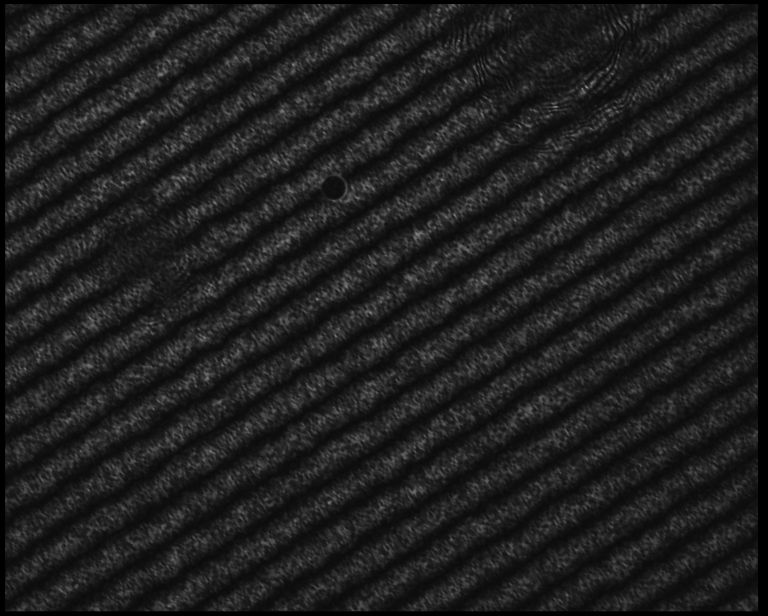
Give the GLSL for this pattern, as a WebGL 1 fragment shader.

```glsl
precision highp float;
// Slanted interference fringes seen in speckled monochrome light.
// A cosine across the fringe direction is multiplied by anisotropic noise grains,
// then dimmed by an uneven beam, rippled dark patches, dust and a black frame.

uniform vec2 u_resolution;

// All lengths are fractions of the canvas height.
const float FRINGE_ANGLE = 0.572;
const float FRINGE_PERIOD = 0.0567;
const vec2 FRINGE_ANCHOR = vec2(0.417, 0.515);   // lies on a bright crest
const float FRINGE_WOBBLE = 0.9;                 // radians
const float FRINGE_SHARPNESS = 0.88;             // below one widens the crests
const vec2 GRAIN_SIZE = vec2(0.0034, 0.0060);    // along, across the fringes
const float FLOOR_LEVEL = 0.052;
const float CREST_LEVEL = 0.134;
const vec3 PATCH_TOP = vec3(0.893, 0.945, 0.140);  // x, y, radius
const vec3 PATCH_LEFT = vec3(0.238, 0.595, 0.090);
const float RIPPLE_PERIOD = 0.0105;
const vec3 DISC = vec3(0.542, 0.695, 0.0195);
const int DUST_COUNT = 9;
const vec2 FRAME_LOW = vec2(0.0085, 0.0075);     // left, bottom
const vec2 FRAME_HIGH = vec2(0.0160, 0.0065);    // right, top
const float TAU = 6.2831853;

float hash(vec2 p) {
  vec3 q = fract(p.xyx * vec3(0.1031, 0.1030, 0.0973));
  q += dot(q, q.yzx + 33.33);
  return fract((q.x + q.y) * q.z);
}

float noise(vec2 p) {
  vec2 i = floor(p);
  vec2 f = fract(p);
  f = f * f * (3.0 - 2.0 * f);
  float low = mix(hash(i), hash(i + vec2(1.0, 0.0)), f.x);
  float high = mix(hash(i + vec2(0.0, 1.0)), hash(i + 1.0), f.x);
  return mix(low, high, f.y);
}

// Fine grains with a mean near one, clumped by a coarser mottle.
float speckle(vec2 q) {
  // A sheared second lattice hides the grid of the first.
  vec2 sheared = vec2(q.x + 0.45 * q.y, q.y - 0.3 * q.x);
  float grain = mix(noise(q / GRAIN_SIZE + 400.0), noise(sheared / GRAIN_SIZE + 700.0), 0.42);
  float mottle = noise(q / 0.018 + 90.0);
  return (0.30 + 2.55 * grain * grain) * (0.75 + 0.5 * mottle);
}

// Soft, ragged coverage of a disturbed patch.
float patchMask(vec2 p, vec3 spot) {
  float ragged = 1.1 * (noise(p / 0.045 + 50.0) - 0.5) + 0.5 * (noise(p / 0.014) - 0.5);
  float d = length(p - spot.xy) / spot.z + ragged;
  return 1.0 - smoothstep(0.3, 1.3, d);
}

// Broken diffraction ripples, strongest around the patch rim.
float patchRipple(vec2 p, vec3 spot) {
  float d = length(p - spot.xy);
  float warp = 11.0 * noise(p / 0.022 + 20.0);
  float x = d / spot.z - 0.9;
  float broken = noise(p / 0.03 + 310.0);
  return sin(TAU * d / RIPPLE_PERIOD + warp) * broken * exp(-3.0 * x * x);
}

// Brightness factor of small dark specks with faint rings.
float dust(vec2 p, float aspect) {
  float factor = 1.0;
  for (int i = 0; i < DUST_COUNT; i++) {
    float id = float(i);
    vec2 at = vec2(hash(vec2(id, 3.0)) * aspect, hash(vec2(id, 17.0)) * 0.75);
    float size = mix(0.005, 0.010, hash(vec2(id, 29.0)));
    float d = length(p - at) / size;
    factor *= 1.0 - 0.65 * exp(-d * d * 1.6) + 0.3 * exp(-9.0 * (d - 1.4) * (d - 1.4));
  }
  return factor;
}

void main() {
  vec2 p = gl_FragCoord.xy / u_resolution.y;
  float aspect = u_resolution.x / u_resolution.y;
  float pixel = 1.0 / u_resolution.y;

  // Fringe coordinates: x runs along a fringe, y across it.
  vec2 along = vec2(cos(FRINGE_ANGLE), sin(FRINGE_ANGLE));
  vec2 offset = p - FRINGE_ANCHOR;
  vec2 q = vec2(dot(offset, along), dot(offset, vec2(-along.y, along.x)));
  float wobble = noise(q / 0.03 + 60.0) + 0.8 * noise(q / 0.008 + 130.0) - 0.9;
  float wave = 0.5 + 0.5 * cos(TAU * q.y / FRINGE_PERIOD + FRINGE_WOBBLE * wobble);
  float fringe = pow(max(wave, 0.0001), FRINGE_SHARPNESS);

  // Disturbed patches wash out the fringes and add ripples.
  float disturbed = max(patchMask(p, PATCH_TOP), patchMask(p, PATCH_LEFT));
  float ripple = patchRipple(p, PATCH_TOP) + 0.7 * patchRipple(p, PATCH_LEFT);
  fringe = mix(fringe, 0.25, 0.8 * disturbed);
  fringe *= 1.0 + 0.9 * ripple;

  // Uneven beam: brightest left of the upper middle, fading to the lower right.
  vec2 beam = (p - vec2(0.40, 0.70)) / vec2(1.05, 0.95);
  float light = 0.58 + 0.68 * exp(-1.5 * dot(beam, beam));

  float grain = speckle(q);
  float value = FLOOR_LEVEL + 0.018 * (noise(q / 0.004 + 250.0) - 0.5);
  value += CREST_LEVEL * light * fringe * grain * dust(p, aspect);

  // Opaque round shadow with a thin rim, brighter on its right side.
  float edge = length(p - DISC.xy) - DISC.z;
  float inside = 1.0 - smoothstep(-pixel, pixel, edge);
  value = mix(value, 0.045 + 0.015 * grain, 0.95 * inside);
  float rim = exp(-pow(abs(edge - 0.001) / 0.0025, 2.0));
  value += rim * mix(0.04, 0.13, smoothstep(-0.01, 0.02, p.x - DISC.x));

  // Black frame.
  vec2 inset = min(p - FRAME_LOW, vec2(aspect, 1.0) - FRAME_HIGH - p);
  value *= smoothstep(-0.5 * pixel, 0.5 * pixel, min(inset.x, inset.y));

  gl_FragColor = vec4(vec3(clamp(value, 0.0, 1.0)), 1.0);
}
```
